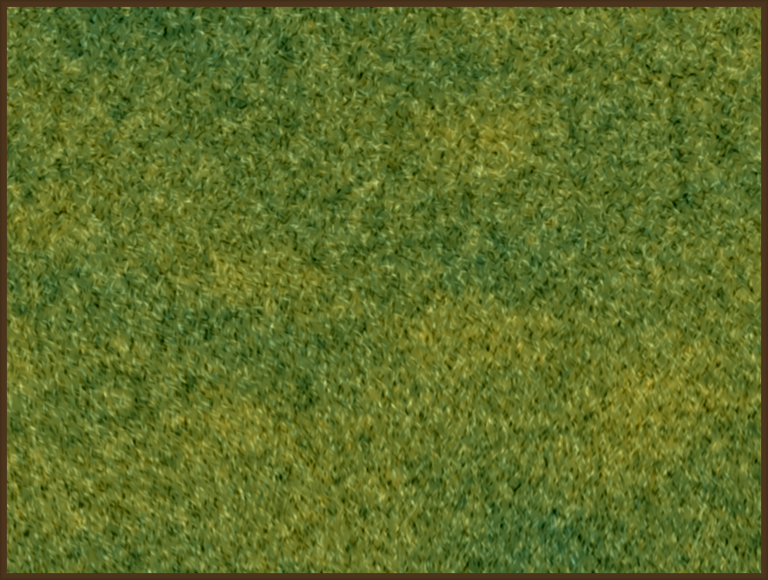
Give the GLSL for this texture, as a Shadertoy shader.

```glsl
// Draws a mown lawn of fine, mottled grass blades inside a thin brown frame.

const vec3 GRASS = vec3(0.373, 0.443, 0.163);
const vec3 LIGHT_SHIFT = vec3(1.0, 1.0, 0.9);
const vec3 WARM_SHIFT = vec3(1.0, 0.1, -0.8);
const vec3 FRAME = vec3(0.29, 0.20, 0.11);
const float FRAME_WIDTH = 0.0118;

// Three random values per cell
vec3 hash3(vec2 cell, float seed) {
    vec3 q = fract(vec3(cell.xyx) * vec3(0.1031, 0.1030, 0.0973) + seed * 0.137);
    q += dot(q, q.yxz + 33.33);
    return fract((q.xxy + q.yzz) * q.zyx);
}

// Cellular noise: one soft ellipse per cell, lighter or darker than zero.
// lean is the mean angle from upright, spread its random range.
float bladeNoise(vec2 p, float thickness, float lean, float spread, float seed) {
    vec2 home = floor(p);
    float sum = 0.0;
    for (int y = -1; y <= 1; y++) {
        for (int x = -1; x <= 1; x++) {
            vec2 cell = home + vec2(x, y);
            vec3 rnd = hash3(cell, seed);
            vec2 d = p - cell - rnd.xy;
            float angle = lean + spread * (2.0 * fract(rnd.z * 17.0) - 1.0);
            float c = cos(angle), s = sin(angle);
            vec2 local = vec2(c * d.x + s * d.y, c * d.y - s * d.x);
            local.x /= thickness;
            float body = max(0.0, 1.0 - dot(local, local));
            sum += (2.0 * rnd.z - 1.0) * body * body;
        }
    }
    return sum;
}

// Slow wave that bends the mowing direction
float slowWave(vec2 p) {
    return sin(p.x * 4.1 + sin(p.y * 5.3)) * 0.6 + sin(p.y * 7.7 - p.x * 2.9) * 0.4;
}

vec3 lawn(vec2 p) {
    float lean = 0.25 + 0.35 * slowWave(p);
    float spread = mix(0.6, 1.4, smoothstep(0.2, 0.75, p.y));

    // Fine blades, small tufts and broad patches
    float blades = bladeNoise(p * 92.0, 0.42, lean, spread, 1.0);
    float fineBlades = bladeNoise(p * 125.0 + 7.3, 0.46, lean, spread, 2.0);
    float tufts = bladeNoise(p * 38.0 + 3.1, 0.6, lean, 1.5, 3.0);
    float patches = bladeNoise(p * vec2(5.0, 9.0) + 20.0, 0.9, 0.0, 1.5, 4.0);
    float wide = bladeNoise(p * vec2(2.2, 4.0) + 40.0, 0.9, 0.0, 1.5, 5.0);

    float tone = 0.155 * blades + 0.155 * fineBlades + 0.07 * tufts
               + 0.025 * patches + 0.02 * wide;
    float warmth = 0.04 * patches + 0.035 * wide + 0.03 * tufts
                 + 0.04 * bladeNoise(p * 70.0 + 11.0, 0.5, lean, spread, 6.0);
    return GRASS + tone * LIGHT_SHIFT + warmth * WARM_SHIFT;
}

void mainImage(out vec4 fragColor, in vec2 fragCoord) {
    vec2 p = fragCoord / iResolution.y;
    vec2 size = vec2(iResolution.x / iResolution.y, 1.0);
    float pixel = 1.0 / iResolution.y;

    // Frame, slightly darker along its outer rim
    vec2 inset = min(p, size - p);
    float edge = min(inset.x, inset.y);
    vec3 frame = FRAME * mix(0.9, 1.04, smoothstep(0.0, 0.5 * FRAME_WIDTH, edge));

    float inside = smoothstep(-0.6 * pixel, 0.6 * pixel, edge - FRAME_WIDTH);
    vec3 color = mix(frame, lawn(p), inside);
    fragColor = vec4(clamp(color, 0.0, 1.0), 1.0);
}
```
